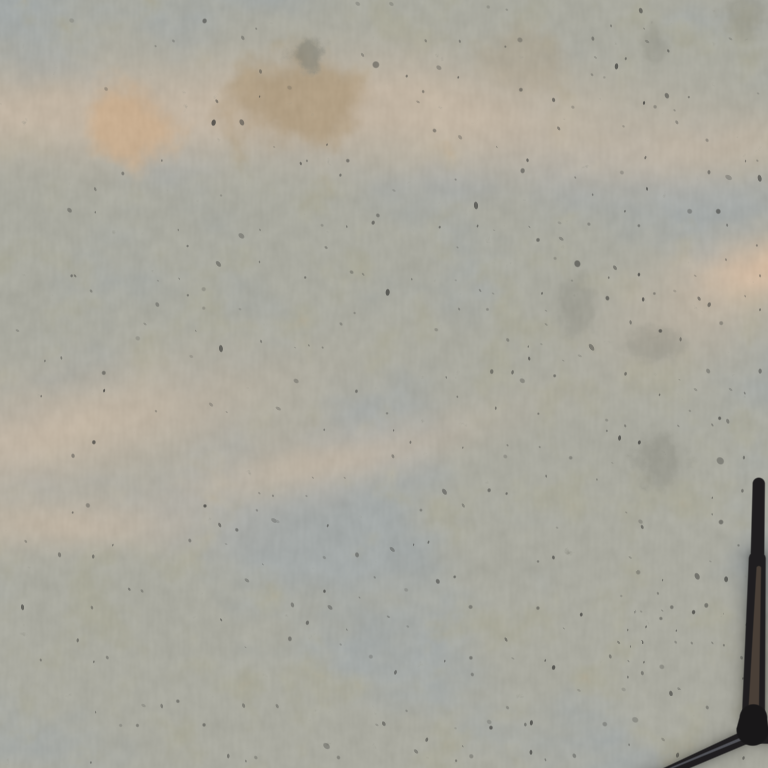
Reproduce this texture procedurally as a Shadertoy shader.

```glsl
// Weathered concrete wall with warm light bands, stains, pits and a dark pole stand.

vec2 hash2(vec2 p) {
    vec3 q = fract(p.xyx * vec3(0.1031, 0.1030, 0.0973));
    q += dot(q, q.yzx + 33.33);
    return fract((q.xx + q.yz) * q.zy);
}

float gradientAt(vec2 cell, vec2 offset) {
    float angle = 6.2832 * hash2(cell).x;
    return dot(vec2(cos(angle), sin(angle)), offset);
}

float gradientNoise(vec2 p) {
    vec2 i = floor(p), f = fract(p);
    vec2 u = f * f * f * (f * (f * 6.0 - 15.0) + 10.0);
    vec2 e = vec2(1.0, 0.0);
    float low = mix(gradientAt(i, f), gradientAt(i + e, f - e), u.x);
    float high = mix(gradientAt(i + e.yx, f - e.yx), gradientAt(i + 1.0, f - 1.0), u.x);
    return mix(low, high, u.y);
}

float fbm(vec2 p) {
    float sum = 0.0, amplitude = 1.0;
    for (int i = 0; i < 5; i++) {
        sum += amplitude * gradientNoise(p);
        p = mat2(1.6, 1.2, -1.2, 1.6) * p + 17.3;
        amplitude *= 0.5;
    }
    return sum;
}

// Soft elliptical spot, sheared by slope
float glow(vec2 p, vec2 center, vec2 radius, float slope) {
    vec2 q = p - center;
    q.y -= slope * q.x;
    q /= radius;
    return exp(-dot(q, q));
}

// Spot with a ragged, noise-eaten border
float stain(vec2 p, vec2 center, vec2 radius, float grain) {
    return smoothstep(0.25, 0.85, glow(p, center, radius, 0.0) + 0.45 * grain);
}

// One tilted oval pit per chosen grid cell
float pits(vec2 p, float cells, float density, float size, float px) {
    vec2 id = floor(p * cells);
    vec2 place = hash2(id + 5.7), kind = hash2(id + 91.3);
    vec2 q = p - (id + 0.2 + 0.6 * place) / cells;
    float angle = 1.4 * (kind.y - 0.8);
    q = mat2(cos(angle), sin(angle), -sin(angle), cos(angle)) * q;
    q.x *= 1.0 + 0.9 * place.x;
    float radius = size * mix(0.4, 1.0, place.y * place.y);
    float shape = 1.0 - smoothstep(-px, px, length(q) - radius);
    return shape * step(kind.x, density) * mix(0.3, 1.0, kind.y);
}

// Capsule whose radius runs from ra to rb
float taperedRod(vec2 p, vec2 a, vec2 b, float ra, float rb) {
    vec2 ab = b - a;
    float h = clamp(dot(p - a, ab) / dot(ab, ab), 0.0, 1.0);
    return length(p - a - ab * h) - mix(ra, rb, h);
}

float cover(float d, float px) {
    return 1.0 - smoothstep(-px, px, d);
}

vec3 concrete(vec2 p, float px) {
    float broad = fbm(p * vec2(3.0, 4.5) + 3.1);
    float mottle = fbm(p * 13.0 + 8.0);
    float fine = fbm(p * 48.0);
    float streaks = gradientNoise(p * vec2(190.0, 45.0));

    // Grey ground drifting between cool and olive
    vec3 color = mix(vec3(0.665, 0.665, 0.625), vec3(0.635, 0.655, 0.65),
                     smoothstep(-0.1, 0.6, broad));
    color = mix(color, vec3(0.64, 0.635, 0.565), 0.6 * smoothstep(0.05, 0.7, mottle - 0.4 * broad));

    // Warm light bands
    vec2 w = p + 0.02 * vec2(mottle, broad);
    float warm = glow(w, vec2(0.05, 0.85), vec2(0.32, 0.06), 0.0)
               + glow(w, vec2(0.55, 0.85), vec2(0.30, 0.065), -0.06)
               + 0.6 * glow(w, vec2(0.95, 0.81), vec2(0.18, 0.04), 0.08)
               + glow(w, vec2(0.08, 0.44), vec2(0.26, 0.065), 0.18)
               + 0.8 * glow(w, vec2(0.43, 0.405), vec2(0.20, 0.035), 0.22)
               + 0.8 * glow(w, vec2(0.08, 0.315), vec2(0.18, 0.035), 0.0)
               + 0.6 * glow(w, vec2(0.91, 0.60), vec2(0.12, 0.07), 0.3);
    color = mix(color, vec3(0.765, 0.71, 0.64), 0.9 * min(warm, 1.0));
    float sun = glow(w, vec2(1.01, 0.65), vec2(0.09, 0.04), 0.1);
    color = mix(color, vec3(0.87, 0.75, 0.64), 0.8 * sun);

    // Ochre and grey stains
    float ochre = stain(p, vec2(0.385, 0.865), vec2(0.10, 0.075), mottle)
                + 0.35 * stain(p, vec2(0.68, 0.92), vec2(0.07, 0.05), mottle);
    color = mix(color, vec3(0.65, 0.57, 0.45), 0.65 * ochre);
    color = mix(color, vec3(0.79, 0.67, 0.54), 0.75 * stain(p, vec2(0.17, 0.84), vec2(0.065), mottle));
    float grey = stain(p, vec2(0.40, 0.93), vec2(0.025), fine)
               + 0.5 * stain(p, vec2(0.853, 0.94), vec2(0.02, 0.03), fine)
               + 0.5 * stain(p, vec2(0.75, 0.60), vec2(0.03, 0.05), fine)
               + 0.5 * stain(p, vec2(0.853, 0.55), vec2(0.045, 0.028), fine)
               + 0.6 * stain(p, vec2(0.86, 0.40), vec2(0.04), fine)
               + 0.5 * stain(p, vec2(0.97, 0.98), vec2(0.035), fine);
    color = mix(color, vec3(0.50, 0.50, 0.46), 0.6 * min(grey, 1.0));
    color += 0.018 * mottle + 0.02 * fine + 0.012 * streaks;

    // Pits, denser toward the right
    float cluster = glow(p, vec2(0.87, 0.18), vec2(0.06, 0.07), 0.0);
    float density = mix(0.08, 0.20, p.x) + 0.45 * cluster;
    float pit = max(pits(p, 27.0, density, 0.005, px), 0.7 * pits(p + 0.37, 46.0, density, 0.0032, px));
    return mix(color, vec3(0.24, 0.24, 0.23), 0.8 * pit);
}

vec3 addStand(vec3 color, vec2 p, float px) {
    vec3 black = vec3(0.12, 0.115, 0.12), brown = vec3(0.33, 0.28, 0.24);
    vec2 hub = vec2(0.981, 0.065), foot = vec2(0.975, 0.042);
    float tube = taperedRod(p, vec2(0.986, 0.272), hub, 0.011, 0.015);
    float rod = taperedRod(p, vec2(0.988, 0.37), vec2(0.986, 0.26), 0.008, 0.009);
    float legs = min(taperedRod(p, foot, vec2(0.84, -0.018), 0.009, 0.006),
                     taperedRod(p, foot, vec2(1.03, 0.04), 0.010, 0.009));
    color *= 1.0 - 0.25 * exp(-max(min(tube, legs), 0.0) * 110.0);
    color = mix(color, black, cover(min(min(tube, rod), legs), px));
    color = mix(color, brown, 0.8 * cover(taperedRod(p, vec2(0.988, 0.26), hub, 0.003, 0.007), px));
    color = mix(color, vec3(0.40, 0.41, 0.44), 0.7 * cover(taperedRod(p, foot, vec2(0.86, -0.006), 0.002, 0.001), px));
    float joint = taperedRod(p, hub, vec2(0.98, 0.05), 0.018, 0.021);
    return mix(color, black * 0.8, cover(joint, px));
}

void mainImage(out vec4 fragColor, in vec2 fragCoord) {
    vec2 p = fragCoord / iResolution.xy;
    float px = 1.0 / iResolution.y;
    fragColor = vec4(addStand(concrete(p, px), p, px), 1.0);
}
```
